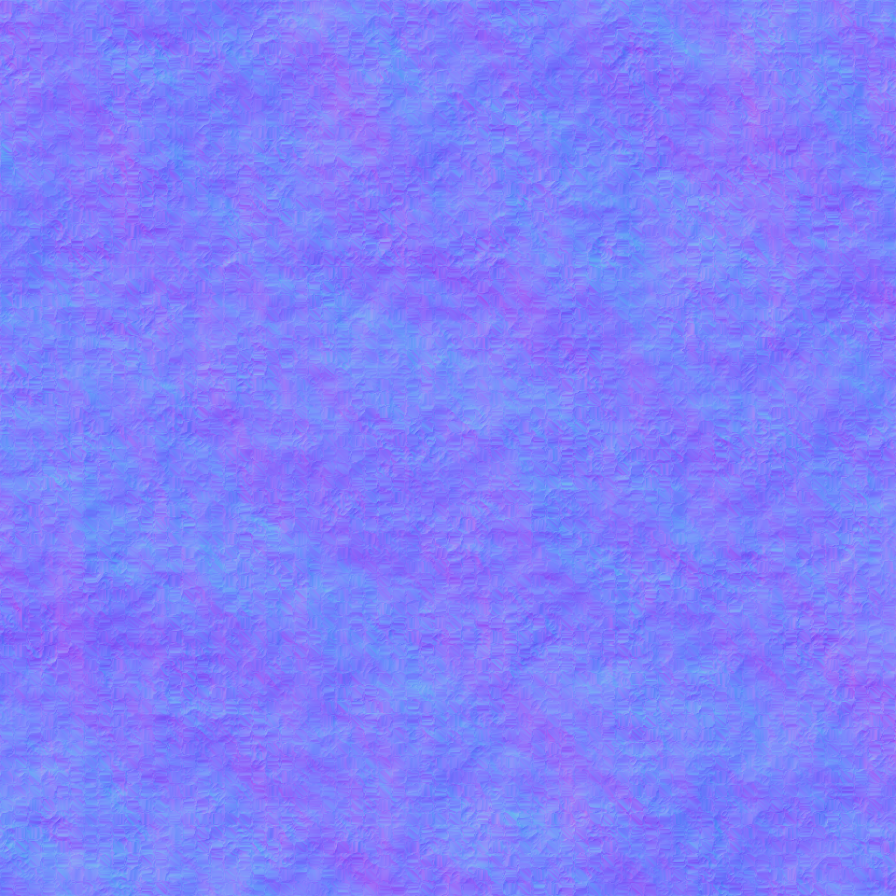
Write a WebGL 1 fragment shader that draws this texture map.

```glsl
precision highp float;
// Tangent-space normal map of rough stone: diagonal folds, fine creases and blocky hatching.

uniform vec2 u_resolution;

#define FOLD_SCALE 4.5            // broad folds per canvas
#define FOLD_SLOPE 0.060          // steepness of each fold octave
#define GRAIN_SCALE 44.0          // fine creases per canvas
#define GRAIN_SLOPE 0.076         // steepness of each grain octave
#define BLOCKS 64.0               // hatch blocks per canvas
#define ROW_SHARE 0.36            // blocks hatched with rows
#define COLUMN_SHARE 0.16         // blocks hatched with columns
#define DIAGONAL_SHARE 0.22       // blocks hatched along the falling diagonal
#define SLOPE_GAIN vec2(1.0, 1.2) // strength in red and green
#define BLUE_LEVEL 0.992

float hash(vec2 p) {
  vec3 q = fract(p.xyx * vec3(0.1031, 0.1030, 0.0973));
  q += dot(q, q.yzx + 33.33);
  return fract((q.x + q.y) * q.z);
}

vec2 gradientAt(vec2 cell) {
  float angle = 6.2832 * hash(cell);
  return vec2(cos(angle), sin(angle));
}

// Gradient noise: x holds the value, yz the analytic slope.
vec3 noise(vec2 p) {
  vec2 i = floor(p), f = p - i;
  vec2 w = f * f * f * (f * (f * 6.0 - 15.0) + 10.0);
  vec2 dw = 30.0 * f * f * (f * (f - 2.0) + 1.0);
  vec2 ga = gradientAt(i);
  vec2 gb = gradientAt(i + vec2(1.0, 0.0));
  vec2 gc = gradientAt(i + vec2(0.0, 1.0));
  vec2 gd = gradientAt(i + vec2(1.0, 1.0));
  float a = dot(ga, f);
  float b = dot(gb, f - vec2(1.0, 0.0));
  float c = dot(gc, f - vec2(0.0, 1.0));
  float d = dot(gd, f - vec2(1.0, 1.0));
  float k = a - b - c + d;
  float value = a + w.x * (b - a) + w.y * (c - a) + w.x * w.y * k;
  vec2 slope = mix(mix(ga, gb, w.x), mix(gc, gd, w.x), w.y)
             + dw * (vec2(b, c) - a + w.yx * k);
  return vec3(value, slope);
}

// Folds stretched along a steep falling diagonal, rounder at finer octaves.
vec2 foldSlope(vec2 p) {
  vec2 slope = vec2(0.0);
  float scale = FOLD_SCALE;
  for (int i = 0; i < 4; i++) {
    float along = 0.5 + 0.13 * float(i);
    mat2 stretch = mat2(0.78, 0.62 * along, 0.62, -0.78 * along);
    vec2 offset = vec2(17.3, 41.7) * float(i + 1);
    slope += noise(stretch * p * scale + offset).yz * stretch;
    scale *= 2.05;
  }
  return slope * FOLD_SLOPE;
}

// Ridged grain: the smooth sign of each octave folds it into creases.
vec2 grainSlope(vec2 p) {
  vec2 slope = vec2(0.0);
  float scale = GRAIN_SCALE;
  for (int i = 0; i < 3; i++) {
    vec3 n = noise(p * scale + vec2(71.9, 23.1) * float(i + 1));
    slope += n.yz * n.x * inversesqrt(n.x * n.x + 0.003);
    scale *= 2.0;
  }
  return slope * GRAIN_SLOPE;
}

// Direction of a block's hatch lines; zero leaves the grain untouched.
vec2 hatchDirection(vec2 block) {
  float kind = hash(block + 211.0);
  if (kind < ROW_SHARE) return vec2(1.0, 0.0);
  kind -= ROW_SHARE;
  if (kind < COLUMN_SHARE) return vec2(0.0, 1.0);
  kind -= COLUMN_SHARE;
  return kind < DIAGONAL_SHARE ? vec2(0.707, -0.707) : vec2(0.0);
}

void main() {
  vec2 p = gl_FragCoord.xy / min(u_resolution.x, u_resolution.y);

  // Grain held constant along the hatch direction turns into lines.
  vec2 block = floor(p * BLOCKS);
  vec2 local = p * BLOCKS - block - 0.5;
  vec2 dir = hatchDirection(block);
  vec2 border = 0.5 - abs(local);
  float hatch = 0.85 * smoothstep(0.0, 0.2, min(border.x, border.y));
  vec2 grain = grainSlope(p - dir * dot(local, dir) * hatch / BLOCKS);
  grain -= dir * dot(grain, dir) * 0.65 * hatch;
  grain *= mix(0.75, 1.2, smoothstep(-0.35, 0.4, noise(p * 14.0 + 5.5).x));

  // Slopes to a normal whose green axis points down.
  vec2 slope = (foldSlope(p) + grain) * SLOPE_GAIN;
  vec3 normal = normalize(vec3(-slope.x, slope.y, 1.0));
  vec3 color = normal * 0.5 + 0.5;
  gl_FragColor = vec4(color.xy, color.z * BLUE_LEVEL, 1.0);
}
```
